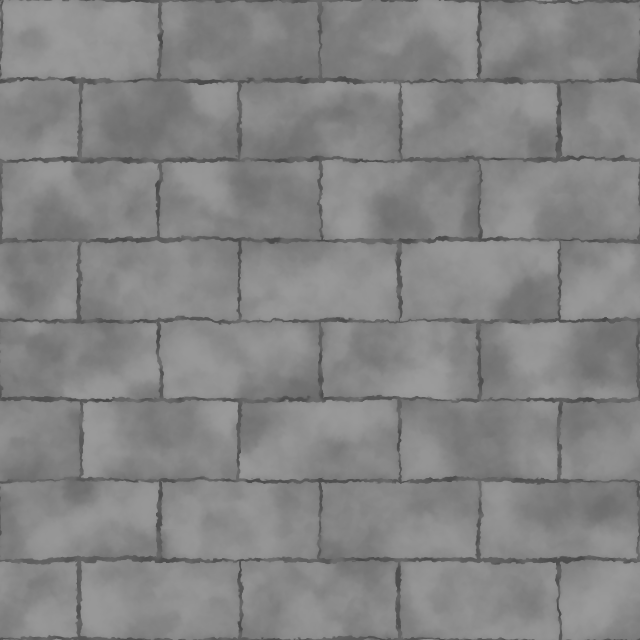
This texture is drawn by a Shadertoy shader. Its source:

```glsl
// Weathered grey stone blocks in running bond with thin, ragged dark joints.

float hash(vec2 p) {
    vec3 q = fract(p.xyx * 0.1031);
    q += dot(q, q.yzx + 33.33);
    return fract((q.x + q.y) * q.z);
}

// Smooth cellular noise: random tones blended around jittered points.
float cells(vec2 p, float period) {
    vec2 base = floor(p), local = p - base;
    float total = 0.0, weights = 0.0;
    for (int y = -1; y <= 1; y++)
    for (int x = -1; x <= 1; x++) {
        vec2 offset = vec2(x, y);
        vec2 id = mod(base + offset, period);
        vec2 toPoint = offset + vec2(hash(id + 71.3), hash(id + 157.7)) - local;
        float weight = exp(-5.0 * dot(toPoint, toPoint));
        total += weight * hash(id);
        weights += weight;
    }
    return total / weights;
}

// Two independent noise values centred on zero, seamless over the canvas.
vec2 cells2(vec2 uv, float count) {
    return vec2(cells(uv * count, count), cells(uv * count + vec2(5.4, 8.7), count)) - 0.5;
}

float clouds(vec2 p) {
    float sum = 0.0, amplitude = 0.516;
    for (int i = 0; i < 5; i++) {
        sum += amplitude * cells(p, 512.0);
        p = p * 2.0 + 17.3;
        amplitude *= 0.5;
    }
    return sum;
}

void mainImage(out vec4 fragColor, in vec2 fragCoord) {
    vec2 uv = fragCoord / iResolution.xy;

    // Slow sway plus fine chipping of the joints
    vec2 bent = uv + 0.006 * cells2(uv, 14.0)
                   + 0.004 * cells2(uv, 90.0)
                   + 0.003 * cells2(uv, 210.0);

    // Four blocks across, eight rows, alternate rows shifted by half a block
    vec2 grid = bent * vec2(4.0, 8.0);
    grid.x += 0.5 * (1.0 - mod(floor(grid.y), 2.0));
    vec2 local = fract(grid);
    vec2 block = mod(floor(grid), vec2(4.0, 8.0));
    vec2 edge = min(local, 1.0 - local) * vec2(0.25, 0.125);
    float edgeDistance = min(edge.x, edge.y);

    // Mottled stone, different in every block
    vec2 seed = 40.0 * vec2(hash(block + 3.1), hash(block + 29.6));
    float mottling = clouds(local * vec2(2.75, 1.375) + seed);
    float tone = mix(0.42, 0.60, smoothstep(0.0, 0.85, mottling));
    tone += 0.02 * (hash(block + 51.2) - 0.5);
    tone *= 1.0 - 0.1 * exp(-edgeDistance / 0.004);

    // Joint of uneven width and darkness
    float halfWidth = 0.001 + 0.003 * cells(uv * 20.0, 20.0);
    float softness = max(0.0012, 0.75 / iResolution.y);
    float joint = 1.0 - smoothstep(halfWidth - softness, halfWidth + softness, edgeDistance);
    float jointTone = mix(0.28, 0.43, cells(uv * 60.0, 60.0));
    tone = mix(tone, jointTone, joint);

    fragColor = vec4(vec3(tone), 1.0);
}
```
